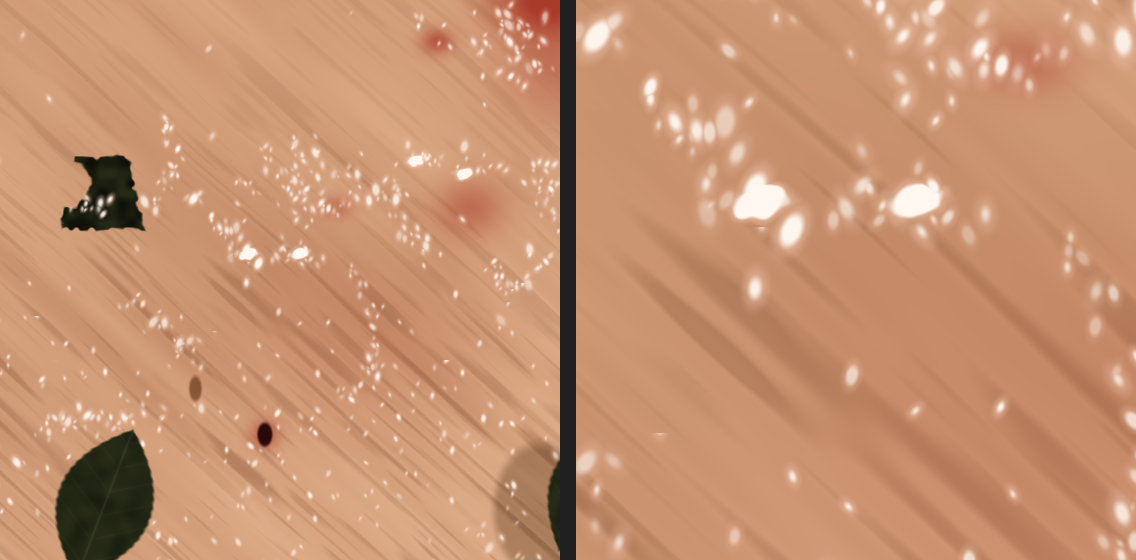
Left, the full canvas; right, a detail of the centre.
Reproduce this texture procedurally as a WebGL 2 fragment shader.

```glsl
#version 300 es
precision highp float;
uniform vec2 u_resolution;
out vec4 fragColor;

#define GRAIN_ANGLE 0.74
#define GRAIN_DENSITY 75.0
#define STREAK_STRENGTH 0.62
#define DROP_CELLS 60.0
#define SPECK_CELLS 100.0
#define EDGE_BLUR 0.0018
#define WOOD_LIGHT vec3(0.865, 0.668, 0.525)
#define WOOD_TAN vec3(0.78, 0.56, 0.42)
#define WOOD_DARK vec3(0.58, 0.38, 0.25)
#define JUICE_RED vec3(0.66, 0.23, 0.16)
#define LEAF_GREEN vec3(0.13, 0.145, 0.075)

vec2 hash2(vec2 p) {
    vec3 q = fract(p.xyx * vec3(0.1031, 0.1030, 0.0973));
    q += dot(q, q.yzx + 33.33);
    return fract((q.xx + q.yz) * q.zy);
}

float noise(vec2 p) {
    vec2 i = floor(p), f = fract(p);
    f = f * f * (3.0 - 2.0 * f);
    float low = mix(hash2(i).x, hash2(i + vec2(1, 0)).x, f.x);
    float high = mix(hash2(i + vec2(0, 1)).x, hash2(i + vec2(1, 1)).x, f.x);
    return mix(low, high, f.y);
}

mat2 rotation(float a) { return mat2(cos(a), -sin(a), sin(a), cos(a)); }

float blush(vec2 p, float x, float y, float rx, float ry) {
    vec2 q = (p - vec2(x, y)) / vec2(rx, ry);
    return exp(-dot(q, q));
}

float trail(vec2 p, float ax, float ay, float bx, float by) {
    vec2 a = p - vec2(ax, ay), ab = vec2(bx - ax, by - ay);
    float d = length(a - ab * clamp(dot(a, ab) / dot(ab, ab), 0.0, 1.0)) / 0.016;
    return exp(-d * d);
}

float arc(vec2 q, float radius, vec2 facing) {
    float d = (length(q) - radius) / 0.014;
    return exp(-d * d) * smoothstep(-0.3, 0.2, dot(q, facing) / radius);
}

float fill(float d) {
    float w = EDGE_BLUR + 0.7 / u_resolution.y;
    return 1.0 - smoothstep(-w, w, d);
}

// Where liquid beads gather on the board
float wetness(vec2 p) {
    float w = max(trail(p, 0.55, 0.62, 0.71, 0.66), trail(p, 0.71, 0.62, 0.77, 0.54));
    w = max(w, 0.8 * max(trail(p, 0.73, 0.72, 0.89, 0.70), trail(p, 0.42, 0.55, 0.54, 0.55)));
    w = max(w, 0.7 * max(trail(p, 0.29, 0.80, 0.32, 0.72), trail(p, 0.32, 0.72, 0.27, 0.64)));
    w = max(w, 0.7 * max(trail(p, 0.35, 0.65, 0.43, 0.55), trail(p, 0.14, 0.63, 0.20, 0.635)));
    w = max(w, 0.5 * max(trail(p, 0.24, 0.46, 0.36, 0.35), trail(p, 0.07, 0.24, 0.31, 0.26)));
    w = max(w, 0.65 * max(blush(p, 0.53, 0.675, 0.085, 0.05), trail(p, 0.75, 0.96, 0.80, 0.93)));
    w = max(w, 0.6 * max(blush(p, 0.92, 0.91, 0.065, 0.06), blush(p, 0.985, 0.68, 0.04, 0.07)));
    w = max(w, 0.8 * arc(p - vec2(0.53, 0.405), 0.14, vec2(0.9, 0.4)));
    return max(w, 0.9 * arc(p - vec2(0.92, 0.55), 0.058, vec2(0.2, -0.9)));
}

// Scattered beads: x is the soft halo, y the bright core
vec2 beads(vec2 p, float cells, float cover, float stray) {
    vec2 light = vec2(0.0);
    float soft = 0.1 + 0.7 * cells / u_resolution.y;
    for (int k = 0; k < 9; k++) {
        vec2 id = floor(p * cells) + vec2(k % 3 - 1, k / 3 - 1);
        vec2 pick = hash2(id + 71.0), look = hash2(id + 193.0);
        vec2 center = (id + 0.2 + 0.6 * hash2(id)) / cells;
        if (pick.x > wetness(center) * cover + stray) continue;
        vec2 q = rotation(1.6 * look.x - 0.8) * (p - center) * cells;
        float d = length(q * vec2(1.0, 0.6)) - mix(0.12, 0.38, pick.y * pick.y);
        vec2 glow = 1.0 - smoothstep(vec2(0.0, -soft), vec2(0.45, soft), vec2(d));
        light = max(light, mix(0.3, 1.0, look.y) * glow);
    }
    return light;
}

// Toothed leaf with a midrib and side veins
vec3 addLeaf(vec3 under, vec2 q, vec2 size) {
    float t = q.y / size.y, teeth = 0.004 * abs(fract(q.y * 65.0) - 0.5);
    float edge = 0.75 * (abs(q.x) - size.x * (1.0 - t * t) + teeth);
    float side = abs(fract(q.y * 22.0 - abs(q.x) * 14.0) - 0.5);
    float veins = max(exp(-abs(q.x) * 500.0), 0.35 * exp(-side * 25.0));
    return mix(under, LEAF_GREEN * (0.8 + 0.4 * noise(q * 40.0)) + 0.07 * veins, fill(edge));
}

vec3 wood(vec2 p) {
    vec2 g = rotation(-GRAIN_ANGLE) * p;
    g.y += 0.012 * noise(g * 4.0);
    float focus = 1.0 - 0.6 * smoothstep(0.45, 0.85, p.y);
    float broad = noise(g * vec2(2.5, 22.0)), fine = noise(g * vec2(5.0, GRAIN_DENSITY));
    float pores = noise(g * vec2(9.0, GRAIN_DENSITY * 1.9) + 40.0);
    float tone = 0.55 * broad + 0.45 * noise(p * 4.0) - 0.1;
    tone += 0.4 * blush(p, 0.5, 0.47, 0.3, 0.2) - 0.3 * blush(p, 0.75, 0.05, 0.4, 0.2);
    vec3 color = mix(WOOD_LIGHT, WOOD_TAN, clamp(tone, 0.0, 1.0));
    float streak = min(smoothstep(0.6, 0.95, fine) + 0.5 * smoothstep(0.65, 0.95, pores), 1.0);
    color = mix(color, WOOD_DARK, STREAK_STRENGTH * focus * streak * (0.4 + 0.6 * broad));
    return color + 0.035 * focus * (fine - 0.5);
}

void main() {
    vec2 p = gl_FragCoord.xy / u_resolution;
    // Juice stains, shadow and seeds
    float juice = 0.5 * blush(p, 0.84, 0.63, 0.06, 0.05) + 0.7 * blush(p, 0.78, 0.925, 0.028, 0.022);
    juice += 0.9 * blush(p, 0.97, 1.0, 0.09, 0.06) + 0.45 * blush(p, 1.0, 0.9, 0.1, 0.11);
    juice += 0.4 * blush(p, 0.6, 0.63, 0.03, 0.02) + 0.12 * blush(p, 0.65, 0.38, 0.22, 0.15);
    juice += 0.6 * blush(p, 0.473, 0.224, 0.025, 0.025);
    vec3 color = mix(wood(p), JUICE_RED, min(juice, 1.0));
    float shade = length((p - vec2(0.965, 0.09)) / vec2(0.085, 0.12));
    color *= mix(vec3(0.78, 0.75, 0.7), vec3(1.0), smoothstep(0.85, 1.1, shade));
    float seed = length((p - vec2(0.349, 0.306)) * vec2(2.0, 1.0)) - 0.022;
    color = mix(color, vec3(0.46, 0.27, 0.14), 0.8 * fill(0.5 * seed));
    seed = length((p - vec2(0.473, 0.224)) * vec2(1.6, 1.0)) - 0.021;
    color = mix(color, vec3(0.16, 0.03, 0.03), fill(0.6 * seed));
    // Torn leaf piece
    vec2 torn = p - vec2(0.182, 0.655);
    float piece = max(abs(torn.x) - 0.06 + 0.2 * torn.y, abs(torn.y) - 0.064);
    piece = max(piece, 0.043 - length(torn + vec2(0.064, -0.017))) + 0.009 * (noise(p * 110.0) - 0.5);
    color = mix(color, LEAF_GREEN * (0.3 + 0.9 * noise(p * 55.0)), fill(piece));
    // Beads and pooled highlights
    float stray = 0.045 * smoothstep(0.55, 0.3, p.y);
    vec2 light = max(beads(p, DROP_CELLS, 0.55, 0.004), beads(p, SPECK_CELLS, 0.4, stray));
    for (float k = 0.0; k < 4.0; k++) {
        vec2 q = p - mix(vec2(0.443 + 0.092 * k, 0.546), vec2(0.566 + 0.088 * k, 0.762 - 0.024 * k), step(2.0, k));
        float pool = length(rotation(0.15) * q * vec2(1.0, 1.7)) - 0.016 + 0.008 * (noise(p * 130.0) - 0.5);
        light = max(light, vec2(1.0 - smoothstep(0.0, 0.01, pool), fill(pool)));
    }
    color = mix(color, vec3(0.95, 0.79, 0.70), 0.45 * light.x);
    color = mix(color, vec3(1.0, 0.97, 0.94), light.y);
    // Whole leaves
    color = addLeaf(color, rotation(-0.364) * (p - vec2(0.187, 0.1)), vec2(0.086, 0.143));
    color = addLeaf(color, rotation(-0.5) * (p - vec2(1.06, 0.13)), vec2(0.078, 0.13));
    fragColor = vec4(color, 1.0);
}
```
